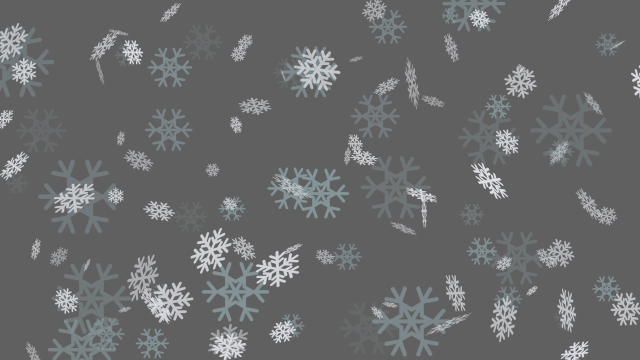
Write a Shadertoy shader that draws this pattern.

```glsl
// Snowfall: tumbling white snowflakes over larger, faint blue-grey ones on dark grey.

const float PI = 3.14159265;
const vec3 SKY_GREY = vec3(0.378, 0.378, 0.378);
const vec3 FAR_BLUE = vec3(0.53, 0.60, 0.62);
const vec3 NEAR_WHITE = vec3(0.87, 0.88, 0.90);

const ivec2 FAR_GRID = ivec2(8, 5);          // one flake per cell
const ivec2 NEAR_GRID = ivec2(11, 7);
const vec2 FAR_RADIUS = vec2(0.024, 0.116);  // smallest, largest; canvas height = 1
const vec2 NEAR_RADIUS = vec2(0.019, 0.074);
const vec2 FAR_ALPHA = vec2(0.14, 0.95);
const vec2 NEAR_ALPHA = vec2(0.50, 1.0);
const float MIN_SQUASH = 0.09;               // thinnest edge-on view
const float FAR_STROKE = 0.052;              // half widths, flake radius = 1
const float NEAR_STROKE = 0.062;
const float JITTER = 1.3;
const int SAMPLES = 3;                       // antialiasing samples per axis

vec4 hash4(float seed) {
    return fract(sin(seed * vec4(12.9898, 78.233, 39.425, 57.583) + 1.7) * 43758.5453);
}

mat2 rotation(float angle) {
    float c = cos(angle), s = sin(angle);
    return mat2(c, s, -s, c);
}

float segment(vec2 p, vec2 a, vec2 b) {
    vec2 ab = b - a;
    return length(p - a - ab * clamp(dot(p - a, ab) / dot(ab, ab), 0.0, 1.0));
}

// Folds the plane so that all six arms lie on the positive x axis
vec2 foldArms(vec2 p) {
    float angle = abs(mod(atan(p.y, p.x) + PI / 6.0, PI / 3.0) - PI / 6.0);
    return length(p) * vec2(cos(angle), sin(angle));
}

// Arms with an outer fork and a star around the centre
float starFlake(vec2 p) {
    p = foldArms(p);
    float d = segment(p, vec2(0.0), vec2(0.95, 0.0));
    d = min(d, segment(p, vec2(0.58, 0.0), vec2(0.81, 0.27)));
    d = min(d, segment(p, vec2(0.52, 0.0), vec2(0.26, 0.15)));
    return d - FAR_STROKE;
}

// Arms with two pairs of side branches
float branchFlake(vec2 p) {
    p = foldArms(p);
    float d = segment(p, vec2(0.0), vec2(0.94, 0.0));
    d = min(d, segment(p, vec2(0.57, 0.0), vec2(0.79, 0.27)));
    d = min(d, segment(p, vec2(0.33, 0.0), vec2(0.51, 0.22)));
    return d - NEAR_STROKE;
}

// Covered share of one pixel; toFlake maps canvas offsets to the unit flake
float coverage(vec2 offset, mat2 toFlake, float softness, float pixel, bool isNear) {
    float sum = 0.0;
    for (int j = 0; j < SAMPLES; j++)
    for (int i = 0; i < SAMPLES; i++) {
        vec2 sub = (vec2(i, j) + 0.5) / float(SAMPLES) - 0.5;
        vec2 p = toFlake * (offset + sub * pixel);
        float d = isNear ? branchFlake(p) : starFlake(p);
        sum += 1.0 - smoothstep(-softness, softness, d);
    }
    return sum / float(SAMPLES * SAMPLES);
}

// Lays one jittered grid of flakes over the colour
vec3 addLayer(vec3 color, vec2 uv, vec2 canvas, float pixel, bool isNear) {
    ivec2 grid = isNear ? NEAR_GRID : FAR_GRID;
    vec2 radii = isNear ? NEAR_RADIUS : FAR_RADIUS;
    vec2 alphas = isNear ? NEAR_ALPHA : FAR_ALPHA;
    vec3 tint = isNear ? NEAR_WHITE : FAR_BLUE;

    for (int y = 0; y < grid.y; y++)
    for (int x = 0; x < grid.x; x++) {
        float seed = float(x + y * grid.x) + (isNear ? 211.0 : 17.0);
        vec4 place = hash4(seed);
        vec4 pose = hash4(seed + 431.3);

        vec2 cell = vec2(x, y) + 0.5 + (place.xy - 0.5) * JITTER;
        vec2 offset = uv - cell / vec2(grid) * canvas;
        float radius = mix(radii.x, radii.y, pow(place.z, 1.25));
        if (length(offset) > radius + 2.0 * pixel) continue;

        // Near flakes spin and tilt in space, far ones stay upright
        float squash = isNear ? mix(MIN_SQUASH, 1.0, pose.x) : 1.0;
        mat2 toFlake = mat2(1.0 / radius, 0.0, 0.0, 1.0 / radius);
        if (isNear) {
            mat2 stretch = mat2(1.0, 0.0, 0.0, 1.0 / squash);
            toFlake *= rotation(pose.y * PI) * stretch * rotation(pose.z * PI);
        }
        float softness = 0.35 * pixel / (radius * sqrt(squash));
        float alpha = mix(alphas.x, alphas.y, place.w);
        color = mix(color, tint, alpha * coverage(offset, toFlake, softness, pixel, isNear));
    }
    return color;
}

void mainImage(out vec4 fragColor, in vec2 fragCoord) {
    float pixel = 1.0 / iResolution.y;
    vec2 uv = fragCoord * pixel;
    vec2 canvas = iResolution.xy * pixel;

    vec3 color = addLayer(SKY_GREY, uv, canvas, pixel, false);
    color = addLayer(color, uv, canvas, pixel, true);
    fragColor = vec4(color, 1.0);
}
```
